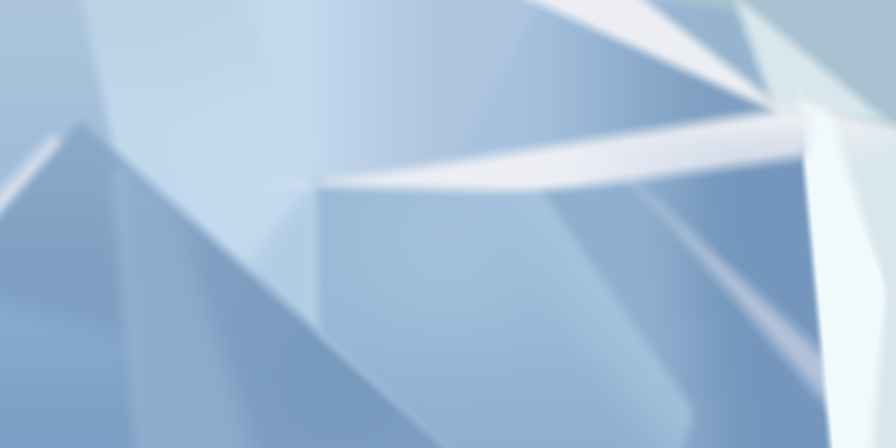
This background is drawn by a WebGL 1 fragment shader. Its source:

```glsl
precision highp float;
// Soft overlapping facets of blue glass crossed by pale beams of light.

#define SOFT 0.02
#define BLUR 0.05
#define WHITE vec3(0.925, 0.935, 0.955)
#define FROST vec3(0.94, 0.98, 0.985)
#define MIST  vec3(0.85, 0.905, 0.925)
#define ICE   vec3(0.77, 0.855, 0.935)
#define HAZE  vec3(0.68, 0.77, 0.87)
#define SKY   vec3(0.63, 0.74, 0.85)
#define BLUE  vec3(0.56, 0.685, 0.81)
#define STEEL vec3(0.49, 0.62, 0.755)
#define DEEP  vec3(0.455, 0.59, 0.74)

uniform vec2 u_resolution;

// Soft half-plane, filled to the right of the direction a to b.
float side(vec2 p, vec2 a, vec2 b, float soft) {
  vec2 dir = normalize(b - a);
  vec2 rel = p - a;
  return smoothstep(-soft, soft, dir.x * rel.y - dir.y * rel.x);
}

// Convex facets, corners listed clockwise with y pointing down.
float tri(vec2 p, vec2 a, vec2 b, vec2 c, float soft) {
  return side(p, a, b, soft) * side(p, b, c, soft) * side(p, c, a, soft);
}

float quad(vec2 p, vec2 a, vec2 b, vec2 c, vec2 d, float soft) {
  return side(p, a, b, soft) * side(p, b, c, soft)
       * side(p, c, d, soft) * side(p, d, a, soft);
}

// Glowing seam between two points, fading smoothly sideways.
float seam(vec2 p, vec2 a, vec2 b, float width) {
  vec2 ab = b - a;
  float t = clamp(dot(p - a, ab) / dot(ab, ab), 0.0, 1.0);
  return 1.0 - smoothstep(0.0, width, length(p - a - ab * t));
}

float glow(vec2 p, vec2 center, vec2 size) {
  vec2 q = (p - center) / size;
  return exp(-dot(q, q));
}

vec3 backdrop(vec2 p) {
  vec3 left = mix(vec3(0.67, 0.77, 0.85), SKY, smoothstep(0.0, 0.4, p.y));
  vec3 middle = mix(ICE, HAZE, smoothstep(0.6, 1.05, p.x));
  vec3 col = mix(left, middle, smoothstep(0.3, 0.65, p.x));
  col = mix(col, vec3(0.66, 0.76, 0.82), smoothstep(1.3, 1.6, p.x));
  float pane = quad(p, vec2(0.16, -0.1), vec2(0.49, -0.1), vec2(0.74, 0.46), vec2(0.26, 0.36), SOFT);
  pane = max(pane, quad(p, vec2(0.24, 0.3), vec2(0.70, 0.3), vec2(0.72, 0.8), vec2(0.26, 0.36), SOFT));
  vec3 paneColor = mix(vec3(0.73, 0.83, 0.90), ICE, smoothstep(0.0, 0.3, p.y));
  col = mix(col, paneColor, 0.9 * pane);
  float fold = quad(p, vec2(0.64, 0.46), vec2(0.71, 0.40), vec2(0.72, 0.78), vec2(0.54, 0.62), BLUR);
  return mix(col, vec3(0.67, 0.78, 0.88), 0.75 * fold);
}

// Dark slope filling the lower left.
vec3 leftSlope(vec3 col, vec2 p) {
  col = mix(col, WHITE, 0.65 * seam(p, vec2(-0.05, 0.51), vec2(0.12, 0.33), 0.045));
  float slope = side(p, vec2(0.0, 0.48), vec2(0.18, 0.27), SOFT)
              * side(p, vec2(0.18, 0.27), vec2(1.0, 1.0), SOFT);
  vec3 body = mix(vec3(0.54, 0.66, 0.78), STEEL, smoothstep(0.3, 0.65, p.y));
  body = mix(body, DEEP, 0.6 * glow(p, vec2(0.76, 0.84), vec2(0.2, 0.2)));
  float middle = quad(p, vec2(0.25, 0.34), vec2(0.38, 0.42), vec2(0.58, 1.05), vec2(0.32, 1.05), BLUR);
  body = mix(body, BLUE, 0.8 * middle);
  float foot = quad(p, vec2(-0.1, 0.64), vec2(0.28, 0.75), vec2(0.32, 1.1), vec2(-0.1, 1.1), BLUR);
  vec3 footColor = mix(vec3(0.54, 0.68, 0.81), vec3(0.48, 0.62, 0.77), smoothstep(0.68, 1.0, p.y));
  body = mix(body, footColor, 0.8 * foot);
  body = mix(body, SKY, 0.35 * seam(p, vec2(0.27, 0.4), vec2(0.32, 1.02), 0.04));
  return mix(col, body, slope);
}

// Blue panes to the right of the centre.
vec3 rightPanes(vec3 col, vec2 p) {
  float upper = quad(p, vec2(1.21, 0.0), vec2(1.78, 0.26), vec2(1.75, 0.33), vec2(1.0, 0.39), SOFT);
  col = mix(col, mix(vec3(0.65, 0.76, 0.87), STEEL, smoothstep(1.1, 1.65, p.x)), upper);
  float wedge = tri(p, vec2(1.64, 0.02), vec2(1.74, 0.24), vec2(1.43, 0.0), SOFT);
  col = mix(col, BLUE, 0.7 * wedge);

  // Shadowed pane with a widening pale strip
  float lower = quad(p, vec2(1.15, 0.38), vec2(1.80, 0.28), vec2(1.88, 1.1), vec2(1.4, 1.1), SOFT);
  vec3 deep = mix(BLUE, DEEP, smoothstep(1.35, 1.6, p.x - 0.1 * p.y));
  float strip = tri(p, vec2(1.41, 0.40), vec2(1.87, 0.82), vec2(1.87, 0.93), 0.025);
  deep = mix(deep, vec3(0.75, 0.80, 0.88), 0.8 * strip);
  col = mix(col, deep, lower);

  float front = quad(p, vec2(0.705, 0.41), vec2(1.20, 0.41), vec2(1.55, 0.92), vec2(1.49, 1.1), SOFT)
              + quad(p, vec2(0.705, 0.41), vec2(1.49, 1.1), vec2(1.05, 1.05), vec2(0.71, 0.74), SOFT);
  vec3 glass = mix(vec3(0.60, 0.725, 0.84), BLUE, smoothstep(0.6, 1.05, p.y));
  glass = mix(glass, vec3(0.65, 0.765, 0.865), 0.7 * glow(p, vec2(1.0, 0.53), vec2(0.2, 0.2)));
  glass = mix(glass, vec3(0.66, 0.775, 0.87), 0.65 * seam(p, vec2(1.2, 0.42), vec2(1.54, 0.92), 0.18));
  return mix(col, glass, min(front, 1.0));
}

// Bright shards meeting at the upper right.
vec3 beams(vec3 col, vec2 p) {
  col = mix(col, MIST, tri(p, vec2(1.64, -0.01), vec2(1.98, 0.27), vec2(1.73, 0.25), SOFT));
  float panel = quad(p, vec2(1.79, 0.24), vec2(2.1, 0.3), vec2(2.1, 1.1), vec2(1.88, 1.1), SOFT);
  col = mix(col, mix(MIST, WHITE, glow(p, vec2(1.88, 0.26), vec2(0.12, 0.07))), panel);
  float pillar = quad(p, vec2(1.79, 0.23), vec2(1.855, 0.25), vec2(1.975, 0.65), vec2(1.87, 1.1), SOFT)
               + quad(p, vec2(1.79, 0.23), vec2(1.975, 0.65), vec2(1.94, 1.1), vec2(1.87, 1.1), SOFT);
  col = mix(col, FROST, min(pillar, 1.0));
  col = mix(col, WHITE, tri(p, vec2(1.12, -0.03), vec2(1.40, -0.03), vec2(1.78, 0.27), SOFT));
  float ray = quad(p, vec2(0.69, 0.412), vec2(1.81, 0.235), vec2(1.80, 0.35), vec2(1.2, 0.43), 0.023);
  vec3 rayColor = mix(WHITE, vec3(0.83, 0.865, 0.915), smoothstep(1.2, 1.7, p.x) * smoothstep(0.25, 0.36, p.y));
  return mix(col, rayColor, ray);
}

void main() {
  vec2 p = gl_FragCoord.xy / u_resolution;
  p = vec2(2.0 * p.x, 1.0 - p.y);
  vec3 col = leftSlope(backdrop(p), p);
  gl_FragColor = vec4(beams(rightPanes(col, p), p), 1.0);
}
```
